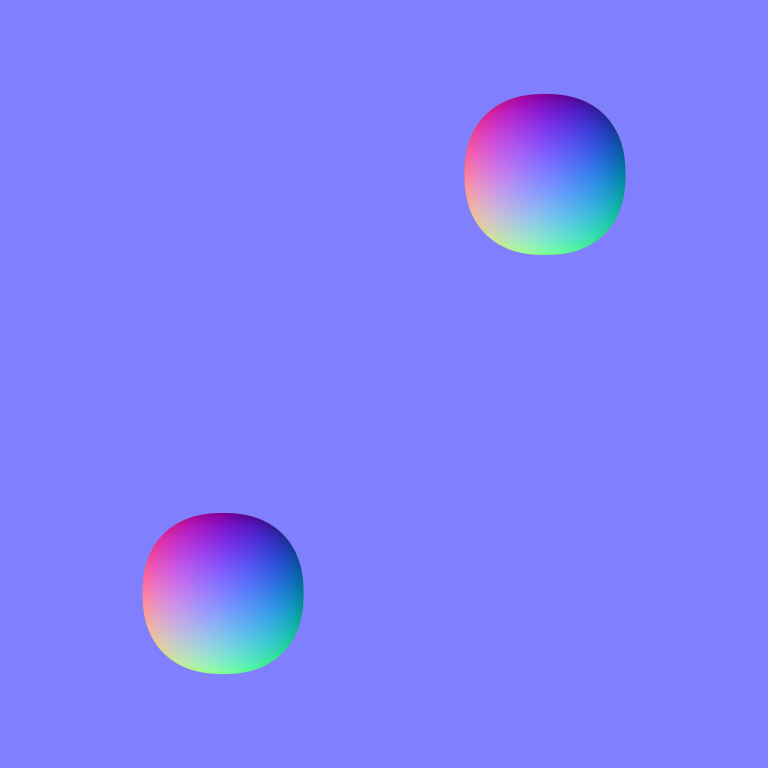
Reproduce this texture map procedurally as a Shadertoy shader.

```glsl
const vec2 CANVAS_CENTER = vec2(0.5);
const vec2 DENT_OFFSET = vec2(0.2096, 0.2728);
const float DENT_RADIUS = 0.1048;
const float ROUNDNESS = 2.3;   // 2 is a circle, larger is squarer
const vec3 FLAT_NORMAL = vec3(0.0, 0.0, 1.0);

// Superellipse norm: 1 on the rim, 0 at the center
float rimNorm(vec2 q) {
    vec2 a = pow(abs(q), vec2(ROUNDNESS));
    return pow(a.x + a.y, 1.0 / ROUNDNESS);
}

// Normal of a hemispherical hollow, facing its center
vec3 dentNormal(vec2 q, float r) {
    float slope = min(r, 1.0);
    vec2 inward = -q / max(length(q), 1e-5);
    return vec3(inward * slope, sqrt(1.0 - slope * slope));
}

vec3 encodeNormal(vec3 n) {
    return 0.5 + 0.5 * n;
}

void mainImage(out vec4 fragColor, in vec2 fragCoord) {
    vec2 uv = fragCoord / iResolution.xy;
    float pixel = 1.0 / min(iResolution.x, iResolution.y);
    vec3 color = encodeNormal(FLAT_NORMAL);

    // Two dents mirrored through the canvas center
    for (int i = 0; i < 2; i++) {
        float side = float(2 * i - 1);
        vec2 q = (uv - CANVAS_CENTER - side * DENT_OFFSET) / DENT_RADIUS;
        float r = rimNorm(q);
        float coverage = clamp(0.5 + (1.0 - r) * DENT_RADIUS / pixel, 0.0, 1.0);
        color = mix(color, encodeNormal(dentNormal(q, r)), coverage);
    }
    fragColor = vec4(color, 1.0);
}
```
